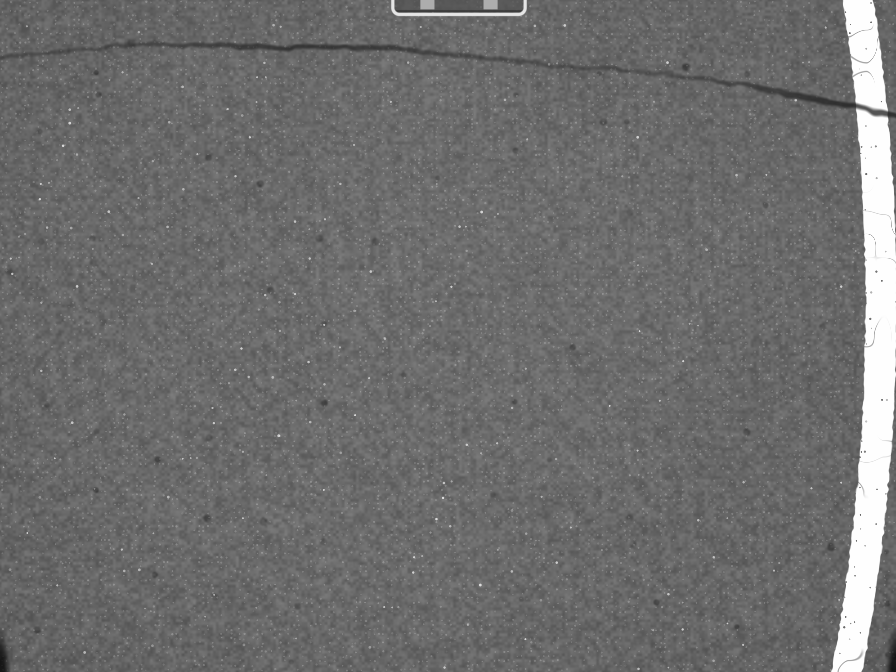
This texture is drawn by a WebGL 2 fragment shader. Its source:

```glsl
#version 300 es
precision highp float;
// Grey asphalt seen from above, with a long crack, a curved white stripe and a metal frame.

uniform vec2 u_resolution;
out vec4 outColor;

// Lengths are in canvas heights; the canvas is 4/3 wide.
const float ASPECT = 1.3333;
const vec3 ASPHALT = vec3(0.402);
const vec3 CRACK_DARK = vec3(0.13);
const vec3 PAINT = vec3(0.995);
const vec3 METAL = vec3(0.90);
const float GRAIN_SCALE = 235.0;
const float GRAIN_AMOUNT = 0.15;
const vec2 STRIPE_APEX = vec2(1.288, 0.549);   // left edge at its furthest right
const float STRIPE_BEND = 0.168;
const float STRIPE_WIDTH = 0.046;
const vec2 FRAME_CENTRE = vec2(0.683, 1.010);
const vec2 FRAME_HALF = vec2(0.0995, 0.0325);
const int CRACK_POINTS = 12;
const vec2 CRACK[CRACK_POINTS] = vec2[](
  vec2(-0.01, 0.912), vec2(0.104, 0.925), vec2(0.217, 0.934), vec2(0.434, 0.929),
  vec2(0.573, 0.930), vec2(0.694, 0.915), vec2(0.816, 0.904), vec2(0.972, 0.892),
  vec2(1.111, 0.873), vec2(1.198, 0.854), vec2(1.276, 0.840), vec2(1.345, 0.824));

float hash(vec2 p) {
  return fract(sin(dot(p, vec2(127.1, 311.7))) * 43758.5453);
}

float noise(vec2 p) {
  vec2 i = floor(p), f = fract(p);
  f = f * f * (3.0 - 2.0 * f);
  return mix(mix(hash(i), hash(i + vec2(1, 0)), f.x),
             mix(hash(i + vec2(0, 1)), hash(i + vec2(1, 1)), f.x), f.y);
}

// Soft dots on a jittered grid; density is the share of cells that hold one.
float specks(vec2 p, float scale, float density, float radius, float seed) {
  vec2 cell = floor(p * scale), f = fract(p * scale);
  vec2 id = cell + seed;
  vec2 centre = 0.3 + 0.4 * vec2(hash(id + 3.1), hash(id + 7.7));
  float size = radius * (0.6 + 0.4 * hash(id + 5.3));
  float dotMask = 1.0 - smoothstep(size * 0.4, size, length(f - centre));
  return dotMask * step(hash(id), density) * (0.4 + 0.6 * hash(id + 9.2));
}

float segmentDistance(vec2 p, vec2 a, vec2 b) {
  vec2 ab = b - a;
  return length(p - a - ab * clamp(dot(p - a, ab) / dot(ab, ab), 0.0, 1.0));
}

float boxDistance(vec2 p, vec2 halfSize, float radius) {
  vec2 q = abs(p) - halfSize + radius;
  return length(max(q, 0.0)) + min(max(q.x, q.y), 0.0) - radius;
}

float fill(float d, float soft) {
  return 1.0 - smoothstep(-soft, soft, d);
}

vec3 asphalt(vec2 p) {
  float grain = 0.6 * noise(p * GRAIN_SCALE) + 0.4 * noise(p * GRAIN_SCALE * 0.53 + 40.0) - 0.5;
  float patches = noise(p * 9.0) + noise(p * 31.0 + 17.0) - 1.0;
  vec2 fromCentre = (p - vec2(0.62, 0.52)) / vec2(0.75, 0.65);
  float shade = 0.022 - 0.032 * dot(fromCentre, fromCentre);
  vec3 colour = ASPHALT + shade + GRAIN_AMOUNT * grain + 0.014 * patches;
  colour += 0.13 * specks(p, 150.0, 0.30, 0.36, 0.0);
  colour += 0.42 * specks(p, 90.0, 0.012, 0.27, 50.0);
  colour -= 0.12 * specks(p, 24.0, 0.07, 0.20, 90.0);
  return colour;
}

float crackMask(vec2 p, float soft) {
  vec2 q = p + 0.005 * (vec2(noise(p * 70.0), noise(p * 70.0 + 31.0)) - 0.5);
  float d = 10.0;
  for (int i = 0; i < CRACK_POINTS - 1; i++) d = min(d, segmentDistance(q, CRACK[i], CRACK[i + 1]));
  // Strongest left of centre and at the right end, faint between.
  float strong = exp(-pow((p.x - 0.47) / 0.2, 2.0)) + 1.3 * smoothstep(1.0, 1.28, p.x);
  float halfWidth = 0.0030 + 0.0022 * min(strong, 1.0) * noise(p * 45.0 + 8.0);
  return fill(d - halfWidth, soft + 0.0018) * min(0.36 + 0.32 * strong, 0.95);
}

vec3 addStripe(vec3 colour, vec2 p, float soft) {
  float dy = p.y - STRIPE_APEX.y;
  float across = p.x - STRIPE_APEX.x + STRIPE_BEND * dy * dy;
  float rough = 0.003 * (noise(p * 140.0) - 0.5);
  float mask = fill(abs(across - 0.5 * STRIPE_WIDTH) - 0.5 * STRIPE_WIDTH + rough, soft);
  // Worn pits crowd the left edge; hairlines wander over the paint.
  float pits = specks(p, 130.0, mix(0.22, 0.03, smoothstep(0.0, 0.018, across)), 0.32, 20.0);
  float hairline = 1.0 - smoothstep(0.0, 0.03, abs(noise(p * vec2(38.0, 30.0) + 5.0) - 0.5));
  hairline *= smoothstep(0.55, 0.75, noise(p * vec2(8.0, 14.0) + 60.0));
  vec3 paint = PAINT * (1.0 - 0.6 * pits - 0.35 * hairline);
  return mix(colour, paint, mask);
}

vec3 addFrame(vec3 colour, vec2 p, float soft) {
  vec2 q = p - FRAME_CENTRE;
  float d = boxDistance(q, FRAME_HALF, 0.011);
  float inside = fill(d + 0.004, soft);
  colour = mix(colour, vec3(0.32), inside * 0.7);
  float posts = fill(boxDistance(vec2(abs(q.x) - 0.047, q.y), vec2(0.0105, 0.024), 0.001), soft);
  colour = mix(colour, vec3(0.68), posts);
  float bar = fill(abs(p.y - 0.9835) - 0.0015, soft) * inside;
  colour = mix(colour, vec3(0.20), bar * 0.8);
  return mix(colour, METAL, fill(abs(d + 0.001) - 0.0024, soft));
}

void main() {
  vec2 p = gl_FragCoord.xy / u_resolution * vec2(ASPECT, 1.0);
  float soft = 0.8 / u_resolution.y;
  vec3 colour = addStripe(asphalt(p), p, soft);
  colour = mix(colour, CRACK_DARK, crackMask(p, soft));
  colour = addFrame(colour, p, soft);
  // Dark lens rim in the two lower corners.
  vec2 corner = vec2(min(p.x, ASPECT - p.x) / 0.016, p.y / 0.07);
  colour *= mix(0.25, 1.0, smoothstep(0.3, 1.1, length(corner)));
  outColor = vec4(clamp(colour, 0.0, 1.0), 1.0);
}
```
